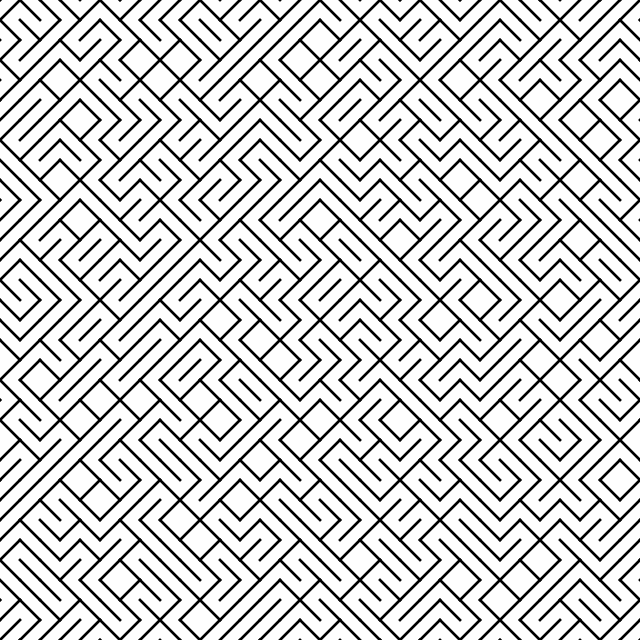
This pattern is drawn by a WebGL 2 fragment shader. Its source:

```glsl
#version 300 es
precision highp float;

uniform vec2 u_resolution;
out vec4 fragColor;

#define CELLS 32.0         // cells along each side, whole so that it tiles
#define HALF_WIDTH 0.0663  // half the stroke width, in cells
#define SOFTNESS 0.943     // width of the edge ramp, in pixels
#define SLASH_SHARE 0.5    // share of cells with a rising stroke
#define SEED 17u
#define PAPER vec3(1.0)
#define INK vec3(0.0)

const float HALF_DIAGONAL = 0.70710678;

// Integer hash of a cell, wrapped at the canvas edges
float cellRandom(vec2 cell) {
    uvec2 c = uvec2(mod(cell, CELLS));
    uint h = c.x * 1597u + c.y * 51749u + SEED * 7919u;
    h = (h ^ (h >> 16)) * 0x7feb352du;
    h = (h ^ (h >> 15)) * 0x846ca68bu;
    h ^= h >> 16;
    return float(h >> 8) / 16777216.0;
}

// Coverage of a corner-to-corner stroke with square caps; p is from the cell centre
float strokeCoverage(vec2 p, float slope, float ramp) {
    float along = abs(p.x + slope * p.y) * HALF_DIAGONAL;
    float across = abs(p.x - slope * p.y) * HALF_DIAGONAL;
    vec2 inside = vec2(HALF_DIAGONAL + HALF_WIDTH - along, HALF_WIDTH - across);
    vec2 cover = clamp(inside / ramp + 0.5, 0.0, 1.0);
    return cover.x * cover.y;
}

void main() {
    vec2 grid = gl_FragCoord.xy / u_resolution * CELLS;
    vec2 home = floor(grid);
    float ramp = SOFTNESS * CELLS / min(u_resolution.x, u_resolution.y);

    // Lay the strokes of this cell and its neighbours over the paper
    float bare = 1.0;
    for (int y = -1; y <= 1; y++) {
        for (int x = -1; x <= 1; x++) {
            vec2 cell = home + vec2(x, y);
            float slope = cellRandom(cell) < SLASH_SHARE ? 1.0 : -1.0;
            bare *= 1.0 - strokeCoverage(grid - cell - 0.5, slope, ramp);
        }
    }

    fragColor = vec4(mix(INK, PAPER, bare), 1.0);
}
```
